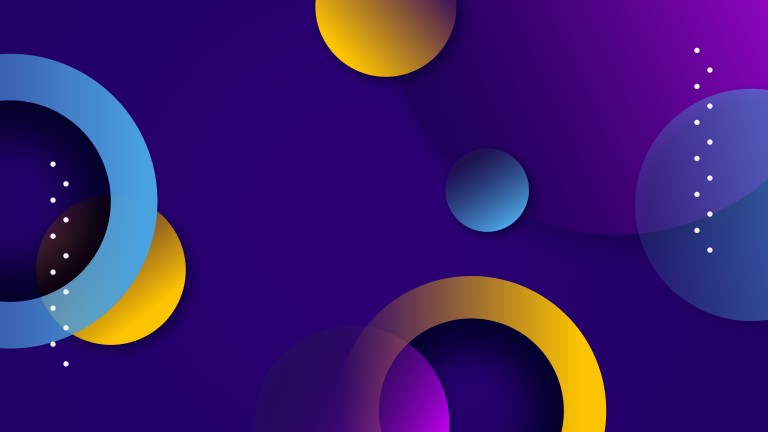
Reproduce this background procedurally as a WebGL 2 fragment shader.

```glsl
#version 300 es
precision highp float;
// Overlapping translucent discs and rings on a deep violet field.
// Each shape is a circle distance with a linear colour or alpha ramp, a soft
// drop shadow, and two zigzag dot columns; the canvas is 16 by 9 units.
uniform vec2 u_resolution;
out vec4 fragColor;

const vec3 GOLD = vec3(0.99, 0.77, 0.0);
const vec3 SKY = vec3(0.29, 0.63, 0.88);
const vec3 MAGENTA = vec3(0.74, 0.0, 0.92);
const vec3 NAVY = vec3(0.04, 0.0, 0.21);

float circle(vec2 p, vec2 center, float radius) {
    return length(p - center) - radius;
}

float ring(vec2 p, vec2 center, float inner, float outer) {
    return abs(length(p - center) - 0.5 * (inner + outer)) - 0.5 * (outer - inner);
}

// Antialiased coverage of a signed distance
float cover(float d) {
    return clamp(0.5 - d * u_resolution.y / 9.0, 0.0, 1.0);
}

// Position along the line from a to b, 0 to 1
float ramp(vec2 p, vec2 a, vec2 b) {
    return clamp(dot(p - a, b - a) / dot(b - a, b - a), 0.0, 1.0);
}

vec3 paint(vec3 base, float d, vec3 color, float alpha) {
    return mix(base, color, alpha * cover(d));
}

// Blurred shadow falling to the lower right
vec3 shadow(vec3 base, vec2 p, vec2 center, float radius, float blur, float alpha) {
    float d = circle(p, center + blur * vec2(0.45, -0.45), radius);
    return mix(base, NAVY, alpha * (1.0 - smoothstep(-blur, blur, d)));
}

// Inner shading that deepens toward the rim of a ring opening
vec3 shadeHole(vec3 base, vec2 p, vec2 center, float radius) {
    float depth = smoothstep(0.25, 1.0, length(p - center) / radius);
    return base * mix(vec3(1.0), vec3(0.1, 0.0, 0.42), depth * cover(circle(p, center, radius)));
}

// Two staggered columns of six dots, hanging from the top left dot
float dots(vec2 p, vec2 start) {
    float d = 1e3;
    for (int i = 0; i < 2; i++) {
        vec2 q = p - start - float(i) * vec2(0.27, -0.41);
        q.y += 0.75 * clamp(round(-q.y / 0.75), 0.0, 5.0);
        d = min(d, length(q) - 0.055);
    }
    return d;
}

void main() {
    vec2 p = gl_FragCoord.xy / u_resolution.y * 9.0;

    // Violet field with a slightly lighter middle
    float glow = exp(-dot(p - vec2(7.5, 4.5), p - vec2(7.5, 4.5)) / 30.0);
    vec3 c = mix(vec3(0.125, 0.0, 0.39), vec3(0.17, 0.0, 0.46), glow);

    // Large magenta disc, upper right
    vec2 o = vec2(12.85, 8.96);
    float t = ramp(p, vec2(9.5, 6.0), vec2(16.0, 9.0));
    c = shadow(c, p, o, 4.85, 0.6, 0.5);
    c = paint(c, circle(p, o, 4.85), mix(vec3(0.13, 0.0, 0.36), vec3(0.56, 0.02, 0.75), pow(t, 1.4)), 1.0);

    // Gold disc at the top
    o = vec2(8.04, 8.87);
    t = ramp(p, vec2(9.1, 9.3), vec2(7.25, 7.7));
    c = shadow(c, p, o, 1.47, 0.25, 0.7);
    c = paint(c, circle(p, o, 1.47), mix(vec3(0.27, 0.09, 0.34), GOLD, t), 1.0);

    // Small sky disc
    o = vec2(10.15, 5.04);
    t = ramp(p, vec2(9.75, 5.65), vec2(10.6, 4.35));
    c = shadow(c, p, o, 0.87, 0.2, 0.7);
    c = paint(c, circle(p, o, 0.87), mix(vec3(0.13, 0.1, 0.33), SKY, t), mix(0.65, 1.0, t));

    // Glassy disc at the right edge
    o = vec2(15.65, 4.73);
    t = ramp(p, vec2(13.2, 3.9), vec2(16.2, 4.5));
    c = shadow(c, p, o, 2.42, 0.25, 0.3);
    c = paint(c, circle(p, o, 2.42), SKY, mix(0.14, 0.53, t));

    // Gold disc behind the left ring
    o = vec2(2.31, 3.375);
    t = ramp(p, vec2(1.4, 4.7), vec2(3.1, 2.5));
    c = shadow(c, p, o, 1.56, 0.25, 0.7);
    c = paint(c, circle(p, o, 1.56), mix(vec3(0.3, 0.11, 0.22), GOLD, t), mix(0.75, 1.0, t));

    // Sky ring at the left edge
    o = vec2(0.21, 4.81);
    c = shadeHole(c, p, o, 2.1);
    c = paint(c, ring(p, o, 2.1, 3.07), SKY, mix(0.6, 1.0, ramp(p, vec2(0.0), vec2(3.0, 0.0))));

    // Bottom ring opening, magenta disc inside it, then the gold ring
    o = vec2(9.82, 0.44);
    c = shadeHole(c, p, o, 1.927);
    vec2 m = vec2(7.33, 0.19);
    t = ramp(p, vec2(5.6, 2.0), vec2(9.3, 0.0));
    c = shadow(c, p, m, 2.03, 0.2, 0.3);
    c = paint(c, circle(p, m, 2.03), vec3(0.16, 0.05, 0.36), 0.6);
    c = paint(c, circle(p, m, 2.03), MAGENTA, t * t * t);
    c = paint(c, ring(p, o, 1.927, 2.81), GOLD, ramp(p, vec2(7.1, 0.0), vec2(12.1, 0.0)));

    // White dot columns
    float d = min(dots(p, vec2(1.105, 5.58)), dots(p, vec2(14.52, 7.95)));
    c = paint(c, d, vec3(0.96, 0.94, 1.0), 1.0);

    fragColor = vec4(c, 1.0);
}
```
